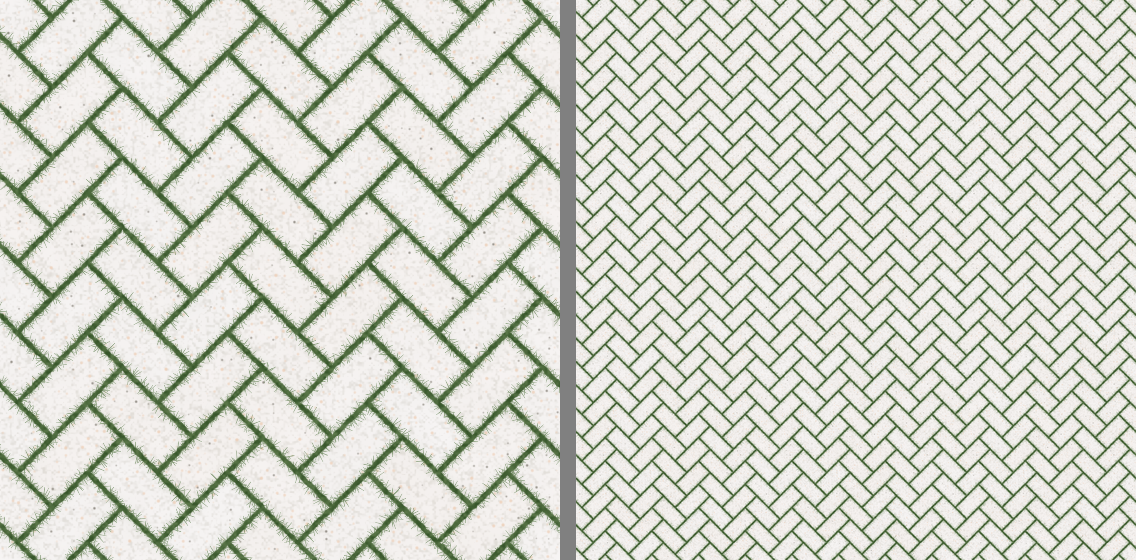
Left, the tile; right, the same tile 3 across and 3 down.
Reproduce this texture procedurally as a Shadertoy shader.

```glsl
const float ROWS = 8.0;            // brick rows up the canvas, half as many across
const float TUFT_SPACING = 0.13;   // in brick widths
const vec3 STONE = vec3(0.965, 0.957, 0.955);
const vec3 STONE_SHADE = vec3(0.87, 0.86, 0.84);
const vec3 PEACH = vec3(0.93, 0.80, 0.70);
const vec3 GREY = vec3(0.58, 0.56, 0.53);
const vec3 MOSS_DARK = vec3(0.21, 0.33, 0.16);
const vec3 MOSS = vec3(0.36, 0.47, 0.29);
const vec3 LEAF = vec3(0.42, 0.53, 0.36);

float hash(vec2 p) {
    return fract(sin(dot(p, vec2(127.1, 311.7))) * 43758.5453);
}

vec2 hash2(vec2 p) {
    return vec2(hash(p), hash(p + vec2(37.3, 17.9)));
}

// Value noise that wraps after a whole number of cells
float wrapNoise(vec2 uv, float cells) {
    vec2 p = uv * cells, i = floor(p), f = fract(p);
    f = f * f * (3.0 - 2.0 * f);
    vec2 a = mod(i, cells), b = mod(i + 1.0, cells);
    return mix(mix(hash(a), hash(vec2(b.x, a.y)), f.x),
               mix(hash(vec2(a.x, b.y)), hash(b), f.x), f.y);
}

// Herringbone: position from the brick centre and a wrapping brick id
void herringbone(vec2 grid, out vec2 local, out vec2 id) {
    vec2 corner = floor(grid);
    float stage = mod(corner.x + corner.y, 4.0);
    bool rising = stage > 1.5;
    corner -= (rising ? vec2(0.0, 1.0) : vec2(1.0, 0.0)) * mod(stage, 2.0);
    vec2 offset = grid - corner;
    local = (rising ? offset.yx : offset) - vec2(1.0, 0.5);
    id = mod(vec2(corner.x + corner.y, corner.y - corner.x), 2.0 * ROWS);
}

// Coverage of one tapering blade
float blade(vec2 p, vec2 stem, float width, float pixel) {
    float h = clamp(dot(p, stem) / dot(stem, stem), 0.0, 1.0);
    float w = width * (1.0 - 0.7 * h);
    return 1.0 - smoothstep(w - 0.6 * pixel, w + 0.6 * pixel, length(p - stem * h));
}

// Fans of blades rooted along one brick edge
float grassEdge(float along, float depth, float seed, float pixel) {
    float cover = 0.0;
    float first = floor(along / TUFT_SPACING);
    for (int k = -2; k <= 2; k++) {
        float tuft = first + float(k);
        vec2 tuftRandom = hash2(vec2(tuft, seed));
        vec2 root = vec2((tuft + tuftRandom.x) * TUFT_SPACING, 0.0);
        for (int b = 0; b < 4; b++) {
            vec2 r = hash2(vec2(tuft + 0.37 * float(b), seed + 5.3));
            float lean = (float(b) - 1.5 + r.x - 0.5) * 0.55;
            float reach = mix(0.10, 0.20, r.y) * mix(0.75, 1.2, tuftRandom.y);
            vec2 stem = reach * vec2(sin(lean), cos(lean));
            float c = blade(vec2(along, depth) - root, stem, 0.011, pixel);
            cover = max(cover, c * mix(0.65, 1.0, r.x));
        }
    }
    return cover;
}

// Scattered specks: x is coverage, y a random tone
vec2 flecks(vec2 uv, float cells, float share, float radius, float pixel) {
    vec2 p = uv * cells, cell = mod(floor(p), cells);
    vec2 r = hash2(cell + 71.0);
    vec2 centre = 0.3 + 0.4 * hash2(cell + 13.0);
    float size = radius * mix(0.5, 1.0, r.y);
    float edge = pixel * cells;
    float d = length(fract(p) - centre);
    return vec2(step(r.x, share) * (1.0 - smoothstep(size - edge, size + edge, d)), r.y);
}

// Pale grainy stone with a slight tint per brick
vec3 stoneColor(vec2 uv, vec2 id, float pixel) {
    float grain = 0.6 * wrapNoise(uv, 256.0) + 0.4 * wrapNoise(uv, 173.0);
    float cloud = wrapNoise(uv, 24.0);
    vec3 color = mix(STONE, STONE_SHADE, smoothstep(0.4, 0.95, grain) * 0.75 + 0.12 * cloud);
    color *= 1.0 - vec3(0.0, 0.008, 0.014) * hash(id + 3.0);
    vec2 warm = flecks(uv, 72.0, 0.28, 0.2, pixel);
    color = mix(color, PEACH, warm.x * mix(0.25, 0.75, warm.y));
    vec2 dark = flecks(uv + 0.37, 53.0, 0.09, 0.11, pixel);
    return mix(color, GREY, dark.x * mix(0.5, 1.0, dark.y));
}

void mainImage(out vec4 fragColor, in vec2 fragCoord) {
    vec2 uv = fragCoord / iResolution.xy;
    float pixel = 1.0 / iResolution.y;
    float gridPixel = pixel * ROWS * sqrt(2.0);

    // Diagonal grid, one unit per brick width
    vec2 grid = ROWS * vec2(uv.x - uv.y, uv.x + uv.y) + vec2(1.0, 0.5);
    vec2 local, id;
    herringbone(grid, local, id);
    vec2 depth = vec2(1.0, 0.5) - abs(local);
    float joint = min(depth.x, depth.y);

    vec3 color = stoneColor(uv, id, pixel);

    // Grass over the nearest long and short edges
    float seed = 50.0 * hash(id);
    float grass = max(grassEdge(local.x, depth.y, seed + 3.0 * step(0.0, local.y), gridPixel),
                      grassEdge(local.y, depth.x, seed + 11.0 + 3.0 * step(0.0, local.x), gridPixel));
    color = mix(color, LEAF, 0.28 * exp(-joint / 0.06));
    color = mix(color, mix(MOSS, LEAF, smoothstep(0.03, 0.12, joint)), 0.9 * grass);

    // Ragged mossy joint
    float ragged = wrapNoise(uv, 160.0);
    float halfWidth = 0.033 + 0.03 * ragged;
    float moss = 1.0 - smoothstep(halfWidth - gridPixel, halfWidth + gridPixel, joint);
    vec3 mossColor = mix(MOSS_DARK, MOSS, wrapNoise(uv + 0.21, 200.0));
    color = mix(color, mossColor, moss);

    fragColor = vec4(color, 1.0);
}
```
